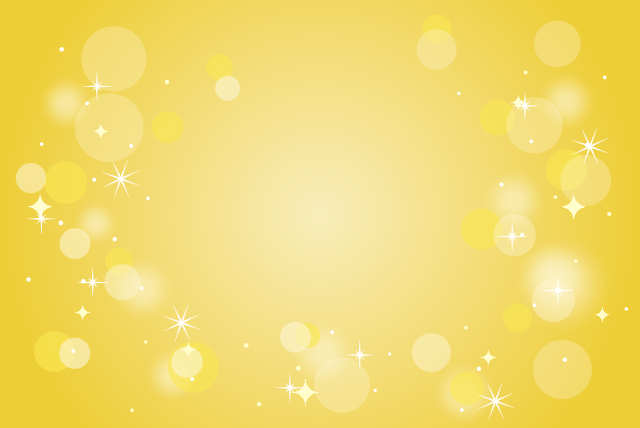
Write a Shadertoy shader that draws this background.

```glsl
// Golden radial backdrop framed by pale bubbles, soft glows, sparkles and dots.
#define CENTER_COLOR vec3(0.976, 0.930, 0.735)
#define EDGE_COLOR vec3(0.933, 0.806, 0.215)
#define PALE_COLOR vec3(0.990, 0.960, 0.820)
#define LEMON_COLOR vec3(0.975, 0.905, 0.320)
#define SPARK_COLOR vec3(1.000, 0.992, 0.800)
#define PALE_COUNT 18
#define LEMON_COUNT 13
#define GLOW_COUNT 9
#define SPARK_COUNT 9
#define FLARE_COUNT 12
#define DOT_COUNT 38

const float PI = 3.14159265;

float hash(float n) {
    return fract(sin(n * 12.9898 + 4.137) * 43758.5453);
}

// Spot on a rounded frame, counterclockwise from a gap at the top.
// The band gives its inner and outer depth as shares of the half canvas.
vec2 frameSpot(int i, int count, float gap, vec2 band, float phase, vec2 halfSize) {
    float k = float(i);
    float t = (k + 0.5 + 0.5 * (hash(k + 31.0 * phase) - 0.5)) / float(count);
    float angle = 0.5 * PI + mix(gap, 2.0 * PI - gap, t);
    vec2 dir = vec2(cos(angle), sin(angle));
    vec2 q = dir * dir * dir * dir;
    dir /= pow(q.x + q.y, 0.25);
    float depth = mix(band.x, band.y, fract(k * 0.618 + phase));
    return halfSize * (1.0 + dir * depth);
}

float disk(vec2 p, float radius, float px) {
    return smoothstep(px, -px, length(p) - radius);
}

float glow(vec2 p, float radius) {
    float fade = 1.0 - smoothstep(0.1, 1.0, length(p) / radius);
    return 0.62 * fade;
}

// Four concave points
float sparkle(vec2 p, float radius, float px) {
    vec2 s = sqrt(abs(p) + 0.25 * px);
    float d = (s.x + s.y) * (s.x + s.y) - radius;
    return smoothstep(px, -px, d);
}

// Thin tapering ray through the origin
float ray(vec2 p, float len, float px) {
    float width = 0.0025 * (1.0 - abs(p.x) / len);
    return smoothstep(px, -px, abs(p.y) - width) * step(abs(p.x), len);
}

// Eight rays; the diagonal pair takes its own length
float flare(vec2 p, float len, float diagonal, float px) {
    vec2 r = vec2(p.x + p.y, p.y - p.x) * 0.7071;
    float upright = max(ray(p, len, px), ray(p.yx, len, px));
    float slanted = max(ray(r, diagonal, px), ray(r.yx, diagonal, px));
    return max(upright, slanted);
}

void mainImage(out vec4 fragColor, in vec2 fragCoord) {
    vec2 p = fragCoord / iResolution.y;
    vec2 halfSize = 0.5 * iResolution.xy / iResolution.y;
    float px = 0.75 / iResolution.y;

    // Radial backdrop
    float reach = length(p - halfSize) / halfSize.x;
    vec3 color = mix(CENTER_COLOR, EDGE_COLOR, clamp(reach, 0.0, 1.0));

    // Soft glows, with one large glow low on the right
    for (int i = 0; i < GLOW_COUNT; i++) {
        vec2 spot = frameSpot(i, GLOW_COUNT, 0.75, vec2(0.57, 0.90), 0.78, halfSize);
        float radius = mix(0.055, 0.09, hash(float(i) + 3.0));
        color = mix(color, PALE_COLOR, glow(p - spot, radius));
    }
    color = mix(color, PALE_COLOR, glow(p - halfSize * vec2(1.758, 0.672), 0.122));

    // Lemon bubbles
    for (int i = 0; i < LEMON_COUNT; i++) {
        vec2 spot = frameSpot(i, LEMON_COUNT, 0.25, vec2(0.50, 0.93), 0.45, halfSize);
        float radius = mix(0.025, 0.06, hash(float(i) + 17.0)) * (1.15 - 0.4 * spot.y);
        color = mix(color, LEMON_COLOR, 0.65 * disk(p - spot, radius, px));
    }

    // Pale bubbles, larger toward the bottom; small ones are denser
    for (int i = 0; i < PALE_COUNT; i++) {
        vec2 spot = frameSpot(i, PALE_COUNT, 0.3, vec2(0.56, 0.92), 0.10, halfSize);
        float size = hash(float(i) + 41.0);
        float radius = mix(0.035, 0.105, size * size) * (1.1 - 0.35 * spot.y);
        float opacity = mix(0.62, 0.32, smoothstep(0.1, 0.7, size));
        color = mix(color, PALE_COLOR, opacity * disk(p - spot, radius, px));
    }

    // Tiny dots
    for (int i = 0; i < DOT_COUNT; i++) {
        vec2 spot = frameSpot(i, DOT_COUNT, 0.6, vec2(0.53, 0.97), 0.31, halfSize);
        float radius = mix(0.0035, 0.0055, hash(float(i) + 59.0));
        vec3 tint = mix(SPARK_COLOR, vec3(1.0), step(0.25, hash(float(i) + 83.0)));
        color = mix(color, tint, disk(p - spot, radius, px));
    }

    // Four-point sparkles, every third one large
    for (int i = 0; i < SPARK_COUNT; i++) {
        vec2 spot = frameSpot(i, SPARK_COUNT, 0.7, vec2(0.64, 0.92), 0.22, halfSize);
        float radius = i % 3 == 1 ? 0.04 : 0.025;
        color = mix(color, SPARK_COLOR, sparkle(p - spot, radius, px));
    }

    // Eight-ray flares, every third one even and slightly turned
    for (int i = 0; i < FLARE_COUNT; i++) {
        vec2 q = p - frameSpot(i, FLARE_COUNT, 0.6, vec2(0.52, 0.92), 0.64, halfSize);
        bool even = i % 3 == 1;
        float turn = even ? 0.35 : 0.0;
        q = mat2(cos(turn), sin(turn), -sin(turn), cos(turn)) * q;
        float len = even ? 0.046 : 0.035;
        color = mix(color, vec3(1.0), flare(q, len, even ? len : 0.016, px));
    }

    fragColor = vec4(color, 1.0);
}
```
